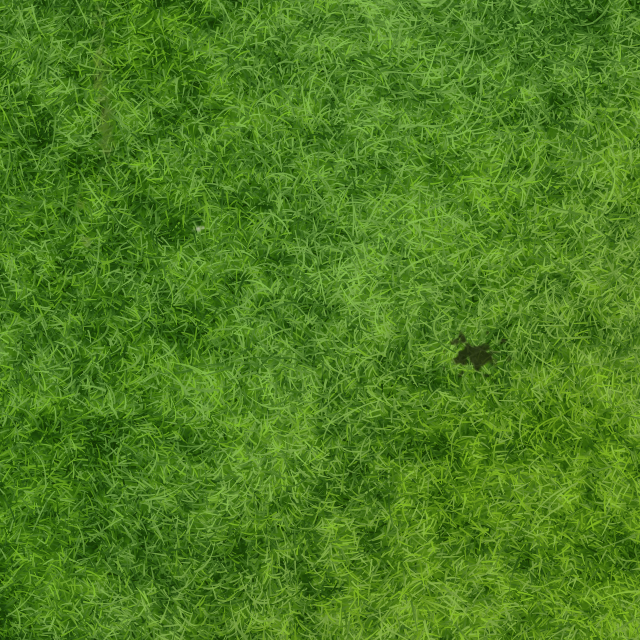
Reproduce this texture procedurally as a Shadertoy shader.

```glsl
// A lawn seen from above: layers of short curved blades, painted from dark
// undergrowth to bright tips, with longer strands combed into tufts and
// a few bare spots. Slow noise varies the light, tint and lean of the grass.

const float TAU = 6.28319;
const int SHORT_LAYERS = 11;
const int LONG_LAYERS = 3;
const vec3 SHADE = vec3(0.11, 0.28, 0.02);
const vec3 DEEP = vec3(0.21, 0.41, 0.04);
const vec3 LEAF = vec3(0.30, 0.51, 0.07);
const vec3 BRIGHT = vec3(0.41, 0.62, 0.12);
const vec3 PALE_SHIFT = vec3(0.03, 0.0, 0.14);
const vec3 SOIL = vec3(0.10, 0.12, 0.05);
const vec3 STRAW = vec3(0.45, 0.50, 0.24);
const vec3 STONE = vec3(0.68, 0.72, 0.60);

float hash(vec2 p) {
    return fract(sin(dot(p, vec2(127.1, 311.7))) * 43758.55);
}

float noise(vec2 p) {
    vec2 i = floor(p);
    vec2 f = fract(p);
    f = f * f * (3.0 - 2.0 * f);
    vec2 right = vec2(1.0, 0.0);
    return mix(mix(hash(i), hash(i + right), f.x),
               mix(hash(i + right.yx), hash(i + 1.0), f.x), f.y);
}

float fbm(vec2 p) {
    return 0.55 * noise(p) + 0.3 * noise(p * 2.1 + 7.3) + 0.15 * noise(p * 4.3 + 2.9);
}

// Grass colour for a light level: 0 is shade, 3 is bright
vec3 grassColor(float level, float pale) {
    vec3 c = mix(SHADE, DEEP, clamp(level, 0.0, 1.0));
    c = mix(c, LEAF, clamp(level - 1.0, 0.0, 1.0));
    c = mix(c, BRIGHT, clamp(level - 2.0, 0.0, 1.0));
    c *= 1.0 + 0.11 * clamp(level - 3.0, -4.0, 1.8) * step(3.0, level);
    c *= 1.0 + 0.3 * clamp(level, -1.0, 0.0);
    return c + PALE_SHIFT * pale * clamp(0.25 + 0.3 * level, 0.0, 1.2);
}

// Curved tapering blade centred at zero: x is coverage, y runs root to tip
vec2 blade(vec2 p, float angle, float len, float bend, float halfWidth, float blur) {
    vec2 dir = vec2(cos(angle), sin(angle));
    vec2 q = vec2(dot(p, dir), dot(p, vec2(-dir.y, dir.x)));
    float t = clamp(q.x / len + 0.5, 0.0, 1.0);
    float d = length(q - vec2((t - 0.5) * len, bend * len * (t * t - 0.33)));
    float w = halfWidth * (1.0 - 0.6 * t);
    return vec2(1.0 - smoothstep(w - blur, w + blur, d), t);
}

// Paints one layer of scattered blades over a colour
vec3 bladeLayer(vec3 base, vec2 uv, float cells, float seed, float level, float pale,
                float lean, float spread, float halfWidth, float density) {
    vec2 p = uv * cells + seed * 0.37;
    vec2 home = floor(p);
    float blur = 0.65 * cells / iResolution.y;
    for (int y = -1; y <= 1; y++) {
        for (int x = -1; x <= 1; x++) {
            vec2 cell = home + vec2(x, y);
            vec2 id = cell + seed * 17.3;
            float pick = hash(id + 5.1);
            if (pick > density) continue;
            float turn = hash(id + 11.7);
            float tone = hash(id + 23.9);
            vec2 root = cell + vec2(hash(id), hash(id + 41.3));
            float angle = lean + (turn - 0.5) * spread;
            vec2 b = blade(p - root, angle, mix(0.7, 1.6, tone),
                           (fract(turn * 9.0) - 0.5) * 0.4, halfWidth, blur);
            float light = level + (fract(tone * 7.0) - 0.5) * 3.3 + 0.8 * (b.y - 0.5);
            float bladePale = smoothstep(0.5, 0.85, pale + 0.5 * fract(turn * 5.0));
            base = mix(base, grassColor(light, bladePale), b.x * 0.96);
        }
    }
    return base;
}

// Soft irregular spot, stretched by size
float spot(vec2 uv, vec2 center, vec2 size) {
    float ragged = 1.3 * (noise(uv * 75.0) - 0.5) + 0.7 * (noise(uv * 160.0) - 0.5);
    return 1.0 - smoothstep(0.5, 1.1, length((uv - center) / size) + ragged);
}

void mainImage(out vec4 fragColor, in vec2 fragCoord) {
    vec2 uv = fragCoord / iResolution.y;

    // Slow fields that shape the lawn
    float corner = smoothstep(0.95, 1.7, uv.x + uv.y) * smoothstep(0.3, 0.7, uv.y);
    float sunny = smoothstep(0.8, 1.6, uv.x + 1.0 - uv.y);
    float light = 2.0 * (fbm(uv * 5.0 + 3.1) - 0.5) + 1.5 * (noise(uv * 27.0) - 0.5)
                + 1.1 * (noise(uv * 62.0) - 0.5) + 0.35 * sunny;
    float pale = 0.18 + 0.55 * fbm(uv * 4.0 + 19.0) + 0.2 * corner;
    float lean = TAU * noise(uv * 2.6 + 8.4);
    float tuft = smoothstep(0.48, 0.68, fbm(uv * 4.5 + 31.0));

    // Undergrowth, then short blades from low to high
    float litter = noise(uv * 130.0) + 0.6 * noise(uv * 260.0);
    vec3 col = grassColor(0.1 + 1.1 * litter + light, 0.2 * pale);
    for (int i = 0; i < SHORT_LAYERS; i++) {
        float height = float(i) / float(SHORT_LAYERS - 1);
        float level = mix(0.9, 2.6, height) + light;
        col = bladeLayer(col, uv, 59.0, float(i + 1), level, pale, lean, 4.4, 0.09, 0.85);
    }

    // Long strands: combed in tufts, tangled in the upper right
    for (int i = 0; i < LONG_LAYERS; i++) {
        float density = 0.1 + 0.5 * max(tuft, corner);
        col = bladeLayer(col, uv, 23.0, float(i + 31), 2.4 + light, pale + 0.1,
                         lean, mix(1.4, 3.6, corner), 0.036, density);
    }

    // Yellow sun tint, worn trail, bare hole and pebble
    col *= mix(vec3(1.0), vec3(1.08, 1.0, 0.95), sunny);
    float sway = 0.05 * (noise(vec2(uv.y * 9.0, 2.0)) - 0.5);
    float trail = spot(uv + vec2(sway, 0.0), vec2(0.145, 0.86), vec2(0.012, 0.18));
    col = mix(col, STRAW, 0.45 * trail * noise(uv * 110.0 + 4.0));
    col = mix(col, SOIL, 0.75 * spot(uv, vec2(0.75, 0.445), vec2(0.038, 0.028)));
    col = mix(col, STONE, spot(uv, vec2(0.31, 0.643), vec2(0.009, 0.008)));
    fragColor = vec4(clamp(col, 0.0, 1.0), 1.0);
}
```
